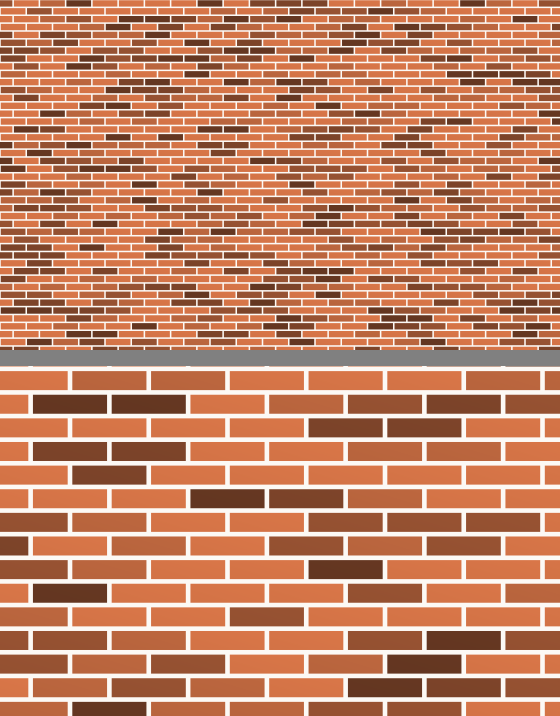
Top: the whole. Bottom: its middle third, enlarged.
Write a Shadertoy shader that draws this pattern.

```glsl
// Running-bond brick wall: flat clay bricks in five tones between thin pale joints.
// Each course shifts by half a brick; a hash of the brick's cell picks its tone,
// and pixel-wide box coverage smooths the joints. Lengths are in canvas heights.

#define BRICK_PITCH  vec2(0.075, 0.0225)   // brick plus joint, width and height
#define JOINT_WIDTH  0.0044
#define TOP_OFFSET   0.0015                // part of the first course cut off by the top
#define CLAY_COLOR   vec3(0.838, 0.456, 0.278)
#define MORTAR_COLOR vec3(0.99, 0.975, 0.96)
#define TONE_SHARES  vec4(0.50, 0.66, 0.78, 0.90)   // cumulative, light to dark
#define TONE_DROPS   vec4(0.13, 0.17, 0.12, 0.11)   // darkening at each step
#define SHEEN        0.04                  // faint slope of light over each brick

float hash(vec2 cell)
{
    vec3 p = fract(cell.xyx * 0.1031);
    p += dot(p, p.yzx + 33.33);
    return fract((p.x + p.y) * p.z);
}

// One of five discrete tones, mostly the lightest.
float brickTone(vec2 cell)
{
    float pick = hash(cell + vec2(17.0, 43.0));
    return 1.0 - dot(step(TONE_SHARES, vec4(pick)), TONE_DROPS);
}

// Share of the pixel inside a brick; local is measured from the brick's centre.
float brickCoverage(vec2 local, float pixel)
{
    vec2 halfSize = 0.5 * (BRICK_PITCH - JOINT_WIDTH);
    vec2 inside = clamp((halfSize - abs(local)) / pixel + 0.5, 0.0, 1.0);
    return inside.x * inside.y;
}

void mainImage(out vec4 fragColor, in vec2 fragCoord)
{
    float pixel = 1.0 / iResolution.y;
    vec2 wall = fragCoord * pixel;
    wall.y = 1.0 - wall.y + TOP_OFFSET;    // courses count down from the top

    // Brick cell, with every even course shifted by half a brick
    vec2 grid = wall / BRICK_PITCH;
    float course = floor(grid.y);
    grid.x += 0.5 * (1.0 - mod(course, 2.0));
    vec2 cell = floor(grid);
    vec2 fromCentre = fract(grid) - 0.5;

    // Clay tone and joints
    float light = 1.0 + SHEEN * (fromCentre.x - fromCentre.y) * 0.5;
    vec3 brick = CLAY_COLOR * brickTone(cell) * light;
    float coverage = brickCoverage(fromCentre * BRICK_PITCH, pixel);

    fragColor = vec4(mix(MORTAR_COLOR, brick, coverage), 1.0);
}
```
